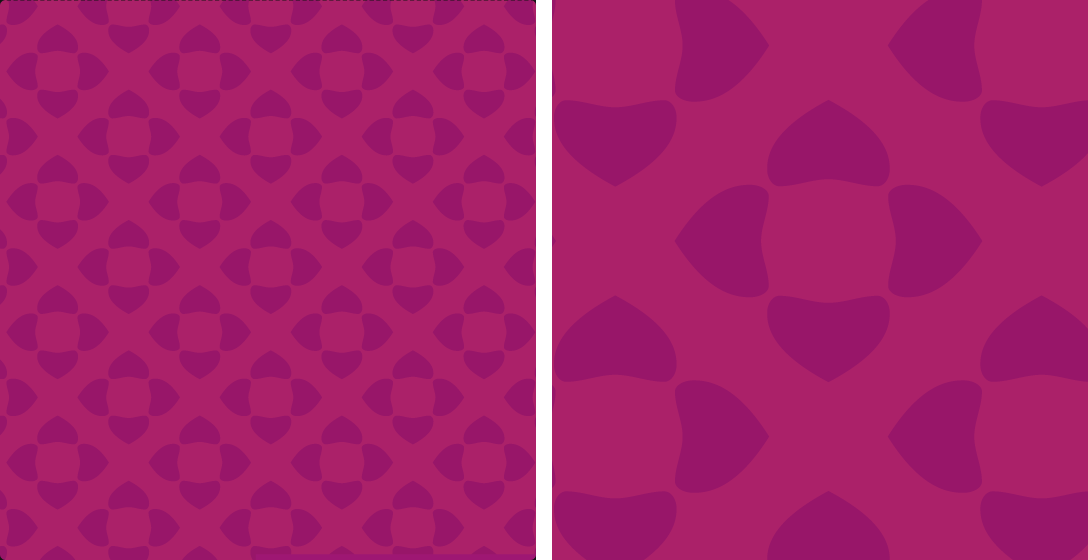
Left: the whole. Right: its middle third, enlarged.
A Shadertoy shader for this pattern:

```glsl
// Half-drop lattice of four-petalled flowers, tone on tone in magenta and purple.

#define GROUND vec3(0.67, 0.13, 0.41)
#define PETAL vec3(0.595, 0.085, 0.41)
#define STRIP vec3(0.62, 0.09, 0.45)
#define SURROUND vec3(0.08)
#define PERIOD vec2(0.2538, 0.2328)    // lattice step, in canvas heights
#define ORIGIN vec2(0.1029, 0.8724)    // centre of one flower
#define HALF_WIDTH 0.1438              // petal half width, in lattice steps
#define SHOULDER 0.184                 // radius where the petal is widest
#define TIP 0.361                      // radius of the petal tip
#define CORNER 0.010                   // corner radius of the panel
#define DASH vec2(0.012, 0.64)         // top edge dashes: step, share drawn
#define SAMPLES 4                      // antialiasing grid per axis

// Fold the plane so that every petal lands on one: x across it, y along it.
vec2 foldToPetal(vec2 p) {
    vec2 q = abs(fract((p - ORIGIN) / PERIOD + 0.5) - 0.5);
    if (q.x + q.y > 0.5) q = 0.5 - q;
    return vec2(min(q.x, q.y), max(q.x, q.y));
}

// Pointed outer edge, and an inner edge with a shallow notch and round lobes.
bool insidePetal(vec2 q) {
    float s = q.x / HALF_WIDTH;
    if (s >= 1.0) return false;
    float outer = SHOULDER + (TIP - SHOULDER) * pow(1.0 - s, 0.47);
    float lobe = max(0.0, (s - 0.8) / 0.2);
    float inner = 0.158 - 0.018 * smoothstep(0.0, 0.8, s);
    inner += (SHOULDER - 0.140) * (1.0 - sqrt(max(0.0, 1.0 - lobe * lobe)));
    return q.y > inner && q.y < outer;
}

float roundedBox(vec2 p, vec2 halfSize, float radius) {
    vec2 d = abs(p) - halfSize + radius;
    return length(max(d, 0.0)) + min(max(d.x, d.y), 0.0) - radius;
}

vec3 panelColor(vec2 p, vec2 size) {
    // Panel with rounded corners and a dashed hairline along the top
    if (roundedBox(p - 0.5 * size, 0.5 * size, CORNER) > 0.0) return SURROUND;
    if (p.y > 0.999 && fract(p.x / DASH.x) < DASH.y) return SURROUND;

    // Plain strip along the right half of the lower edge
    if (p.y < 0.0104 && p.x > 0.477 * size.x) return STRIP;

    return insidePetal(foldToPetal(p)) ? PETAL : GROUND;
}

void mainImage(out vec4 fragColor, in vec2 fragCoord) {
    vec2 size = iResolution.xy / iResolution.y;
    vec3 sum = vec3(0.0);

    // Average a regular grid of samples across the pixel
    for (int j = 0; j < SAMPLES; j++) {
        for (int i = 0; i < SAMPLES; i++) {
            vec2 offset = (vec2(i, j) + 0.5) / float(SAMPLES) - 0.5;
            sum += panelColor((fragCoord + offset) / iResolution.y, size);
        }
    }
    fragColor = vec4(sum / float(SAMPLES * SAMPLES), 1.0);
}
```
